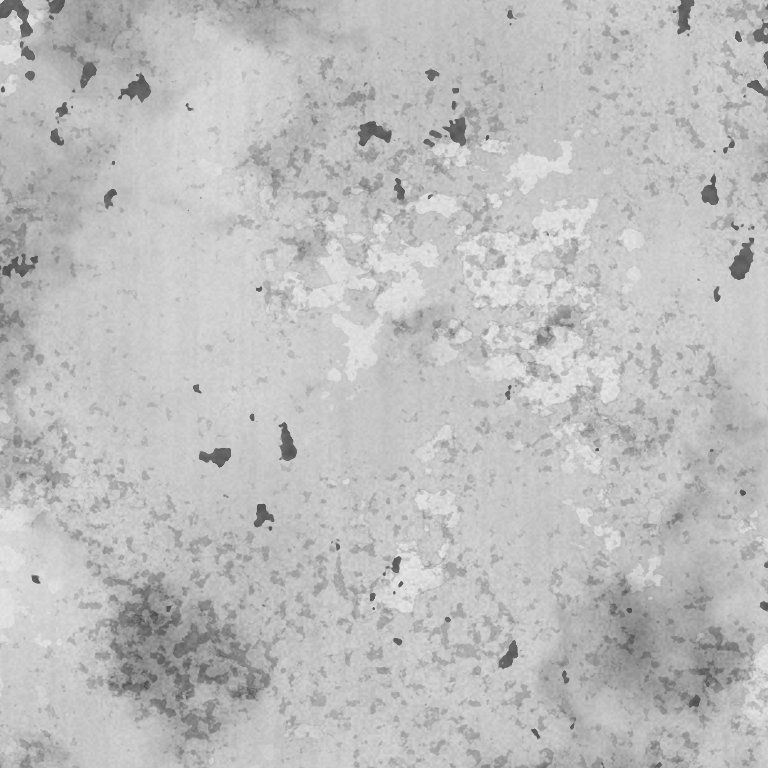
This texture is drawn by a Shadertoy shader. Its source:

```glsl
// Weathered grey concrete: a pale plaster ground with cloudy stains, dense grit,
// ragged white flakes in upright bands and a few dark chips.
// Every layer is fractal value noise, masked by broader noise.
#define BASE_TONE 0.785
#define FLAKE_TONE 0.88
#define CHIP_TONE 0.34
#define CLOUD_DEPTH 0.14
#define STAIN_DEPTH 0.19
#define GRIT_DEPTH 0.16
#define GRIT_SCALE 95.0
#define FLAKE_SCALE 34.0
#define CHIP_SCALE 27.0

float hash(vec2 cell) {
    vec3 q = fract(vec3(cell.xyx) * 0.1031);
    q += dot(q, q.yzx + 33.33);
    return fract((q.x + q.y) * q.z);
}

float noise(vec2 p) {
    vec2 cell = floor(p);
    vec2 f = fract(p);
    f = f * f * (3.0 - 2.0 * f);
    float low = mix(hash(cell), hash(cell + vec2(1.0, 0.0)), f.x);
    float high = mix(hash(cell + vec2(0.0, 1.0)), hash(cell + 1.0), f.x);
    return mix(low, high, f.y);
}

// Fractal noise, normalised to 0..1 around a mean of 0.5
float fbm(vec2 p, int octaves) {
    float sum = 0.0, total = 0.0, weight = 0.5;
    for (int i = 0; i < octaves; i++) {
        sum += weight * noise(p);
        total += weight;
        weight *= 0.55;
        p = mat2(1.6, 1.2, -1.2, 1.6) * p + 17.3;
    }
    return sum / total;
}

void mainImage(out vec4 fragColor, in vec2 fragCoord) {
    vec2 uv = fragCoord / iResolution.y;
    vec2 warp = vec2(fbm(uv * 9.0 + 3.0, 4), fbm(uv * 9.0 + 41.0, 4)) - 0.5;
    vec2 p = uv + 0.10 * warp;

    // Broad masks: weathered zones, dark stains and upright flaking bands
    float rough = smoothstep(0.36, 0.64, fbm(p * vec2(5.0, 4.0) + 7.0, 5));
    float stain = smoothstep(0.50, 0.78, fbm(p * vec2(4.5, 5.5) + 23.0, 5));
    float band = smoothstep(0.50, 0.66, fbm(p * vec2(6.0, 3.0) + 61.0, 4));
    float worn = clamp(0.65 * rough + 0.6 * stain, 0.0, 1.0);

    // Plaster ground with soft clouds and faint vertical streaks
    float tone = BASE_TONE + CLOUD_DEPTH * (fbm(p * 3.5 + 90.0, 4) - 0.5);
    tone += 0.025 * (noise(uv * vec2(130.0, 7.0)) - 0.5);
    tone -= STAIN_DEPTH * stain * (0.55 + 0.9 * fbm(uv * 24.0, 4));

    // Pale ragged flakes with a shaded rim
    float flake = fbm(uv * vec2(FLAKE_SCALE, FLAKE_SCALE * 1.2) + 11.0, 5);
    float flakeEdge = mix(0.74, 0.50, band);
    float rim = smoothstep(0.05, 0.0, abs(flake - flakeEdge + 0.03));
    tone -= 0.09 * rim * worn;
    float paint = smoothstep(flakeEdge, flakeEdge + 0.05, flake);
    tone = mix(tone, FLAKE_TONE, paint * band * (0.85 - 0.5 * stain));

    // Grit: sparse pits on clean plaster, crowded ones in worn zones
    float grit = fbm(uv * GRIT_SCALE + 5.0, 3);
    float gritEdge = mix(0.70, 0.46, worn);
    float pits = smoothstep(gritEdge, gritEdge + 0.16, grit);
    tone -= GRIT_DEPTH * pits * (0.5 + 0.5 * worn);
    tone += (0.04 + 0.06 * worn) * (noise(uv * 310.0) - 0.5);

    // Dark chips, gathered near worn zones
    float chip = fbm(uv * vec2(CHIP_SCALE, CHIP_SCALE * 0.9) + 133.0, 4);
    float chipEdge = mix(0.83, 0.70, smoothstep(0.45, 0.65, fbm(p * 6.0 + 77.0, 3)));
    float hole = smoothstep(chipEdge, chipEdge + 0.025, chip);
    tone = mix(tone, CHIP_TONE + 0.2 * (grit - 0.5), 0.9 * hole);

    fragColor = vec4(vec3(clamp(tone, 0.0, 1.0)), 1.0);
}
```
